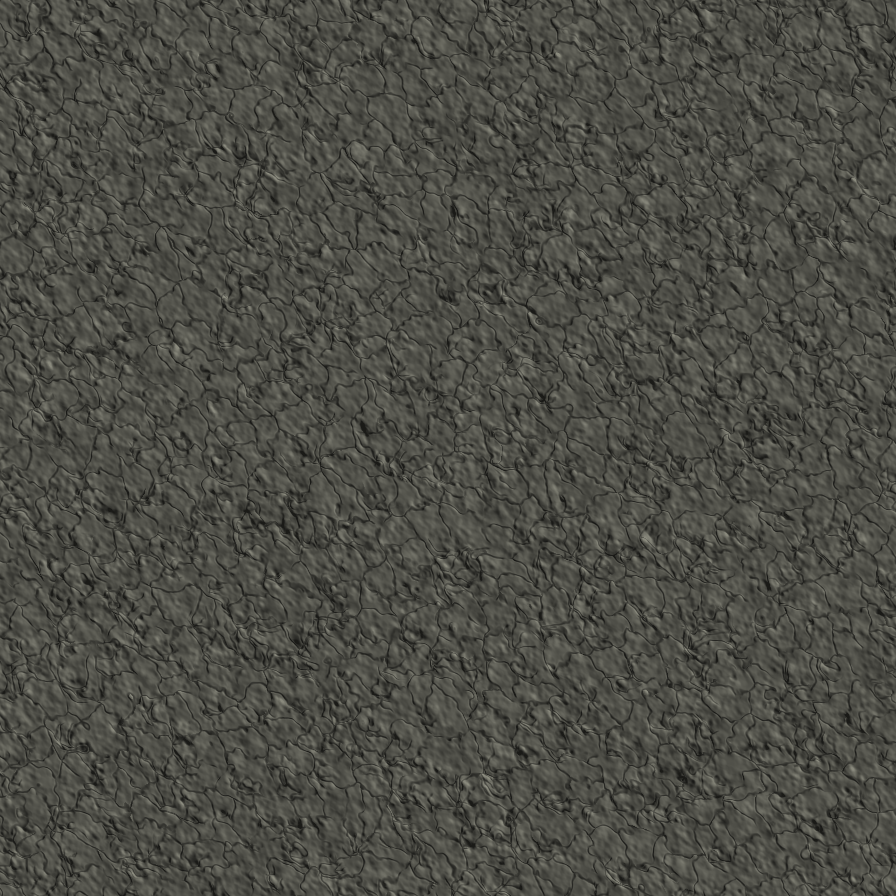
Write a WebGL 2 fragment shader that draws this texture.

```glsl
#version 300 es
precision highp float;

uniform vec2 u_resolution;
out vec4 fragColor;

#define STONE_TINT vec3(1.0, 1.0, 0.91)
#define BASE_TONE 0.321
#define STRETCH 1.35
#define PLATE_SCALE 34.0
#define CHIP_SCALE 53.0
#define GRAIN_SCALE 47.0
#define WARP 0.009
#define CRACK_WIDTH 0.0018
#define CRACK_DARK 0.125
#define CRACK_DEPTH 0.24
#define RELIEF 0.225
#define MOTTLE 0.072

vec3 hash3(vec2 cell) {
    vec3 q = fract(cell.xyx * vec3(0.1031, 0.1030, 0.0973));
    q += dot(q, q.yzx + 33.33);
    return fract((q.xxy + q.yzz) * q.zyx);
}

// Cellular noise: one soft signed bump scattered in every cell
float bumps(vec2 p) {
    vec2 cell = floor(p);
    vec2 local = p - cell;
    float sum = 0.0;
    for (int y = -1; y <= 1; y++) {
        for (int x = -1; x <= 1; x++) {
            vec2 offset = vec2(x, y);
            vec3 rnd = hash3(cell + offset);
            vec2 d = offset + rnd.xy - local;
            float falloff = max(0.0, 1.0 - dot(d, d));
            sum += (2.0 * rnd.z - 1.0) * falloff * falloff;
        }
    }
    return sum;
}

// Distance to the border between the two nearest cell centres
float borderDistance(vec2 p) {
    vec2 cell = floor(p);
    vec2 local = p - cell;
    vec2 nearest = vec2(9.0);
    vec2 second = vec2(9.0);
    for (int y = -1; y <= 1; y++) {
        for (int x = -1; x <= 1; x++) {
            vec2 offset = vec2(x, y);
            vec2 d = offset + hash3(cell + offset).xy - local;
            if (dot(d, d) < dot(nearest, nearest)) {
                second = nearest;
                nearest = d;
            } else if (dot(d, d) < dot(second, second)) {
                second = d;
            }
        }
    }
    float gap = max(length(second - nearest), 0.001);
    return 0.5 * (dot(second, second) - dot(nearest, nearest)) / gap;
}

float crackLine(vec2 p, float scale, float pixel) {
    float d = borderDistance(p * scale) / scale;
    return 1.0 - smoothstep(0.0, CRACK_WIDTH + 0.5 * pixel, d);
}

// x: height of the ground, y: crack coverage
vec2 surface(vec2 p, float pixel) {
    float coarse = bumps(p * GRAIN_SCALE);
    float medium = bumps(p * GRAIN_SCALE * 2.5 + 31.7);
    float fine = bumps(p * GRAIN_SCALE * 5.2 + 67.1);
    float region = bumps(p * PLATE_SCALE * 1.6 + 11.3);
    float ragged = bumps(p * GRAIN_SCALE * 3.1 + 91.9);

    float roughness = mix(0.75, 1.25, smoothstep(-0.5, 0.5, region));
    float ground = 0.22 * coarse + roughness * (0.66 * medium + 0.44 * fine);

    // Ragged borders: closed plates, with broken chips between them
    vec2 warped = p + WARP * vec2(coarse, region);
    warped += WARP * (0.42 * vec2(medium, ragged) + 0.13 * vec2(fine, -fine));
    float plates = crackLine(warped, PLATE_SCALE, pixel);
    plates *= smoothstep(-0.9, -0.05, medium + 0.4 * coarse);
    float chips = crackLine(warped + 5.3, CHIP_SCALE, pixel);
    chips *= 0.85 * smoothstep(0.05, 0.35, region);
    return vec2(ground, max(plates, chips));
}

void main() {
    float side = min(u_resolution.x, u_resolution.y);
    vec2 uv = gl_FragCoord.xy / side;
    float pixel = 1.0 / side;

    // Diagonal frame: x runs along the grain, y points to the light
    vec2 p = vec2((uv.x - uv.y) * 0.7071 / STRETCH, (uv.x + uv.y) * 0.7071) + 3.0;

    vec2 here = surface(p, pixel);
    vec2 lit = surface(p + vec2(0.0003, 0.0015), pixel);

    // Light the slopes, then add mottling and dark crack floors
    float slope = (here.x - lit.x) - CRACK_DEPTH * (here.y - lit.y);
    float tone = BASE_TONE + RELIEF * slope + MOTTLE * here.x;
    tone -= CRACK_DARK * here.y;
    fragColor = vec4(STONE_TINT * clamp(tone, 0.1, 0.54), 1.0);
}
```
